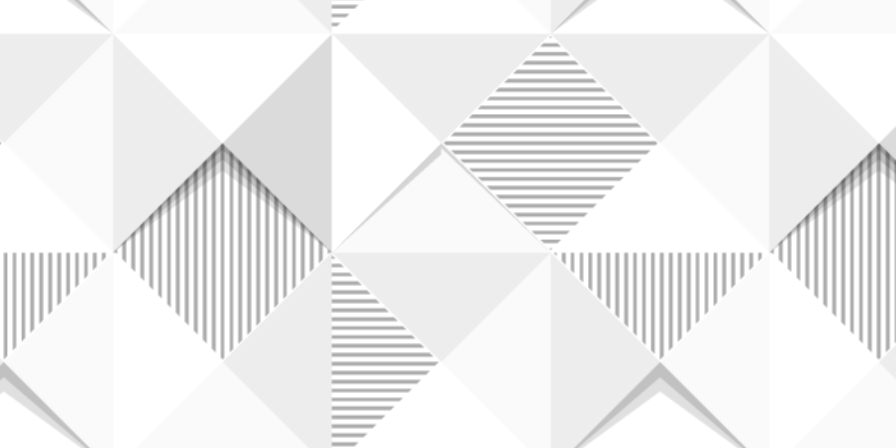
Reproduce this pattern procedurally as a Shadertoy shader.

```glsl
// Geometric wall pattern: a square grid whose cells are cut by both diagonals
// into four flat or striped triangles, repeating every 3 x 2 cells. Tapered
// chevron shadows lie under some apexes; supersampling smooths all edges.

#define CELL 0.4883               // cell side, in canvas heights
#define CORNER vec2(0.2526, 0.9245) // top left corner of the first cell
#define STRIPES 24.5              // stripes per cell
#define STRIPE_DUTY 0.43          // dark share of each stripe
#define STRIPE_GRAY 0.68
#define HALF_PHASE 0.2            // stripe shift in the half diamonds
#define EDGE 0.008                // pale seam beside striped triangles
#define SOFTNESS 0.0055           // filter width, in canvas heights
#define SAMPLES 5                 // subsamples per axis

// Triangle fills: a positive value is a flat gray
const float WHITE = 1.0;
const float PALE = 0.98;
const float SOFT = 0.929;
const float DEEP = 0.86;
const float HORZ = -1.0;
const float VERT = -2.0;

// Each cell lists its top, right, bottom and left triangle
const float FILLS[24] = float[24](
    WHITE, DEEP, VERT, SOFT,   SOFT, HORZ, PALE, WHITE,   SOFT, PALE, WHITE, HORZ,
    VERT, SOFT, PALE, WHITE,   SOFT, PALE, WHITE, HORZ,   VERT, PALE, WHITE, SOFT);

// Stripes across x, measured from the cell centre
float stripes(float x, float phase) {
    float offset = abs(fract(x * STRIPES - phase + 0.5) - 0.5);
    return offset < 0.5 * STRIPE_DUTY ? STRIPE_GRAY : WHITE;
}

// Band below the cell centre, depth deep at the apex, closing at the corners
float wedge(vec2 c, float depth) {
    return 1.0 - step(depth + abs(c.x) * (1.0 - 2.0 * depth), c.y);
}

// Shadow factor for the bottom triangle of a cell
float chevron(vec2 c, ivec2 id) {
    if (id == ivec2(0, 0))
        return (1.0 - 0.12 * wedge(c, 0.125)) * (1.0 - 0.15 * wedge(c, 0.075))
             * (1.0 - 0.18 * wedge(c, 0.03));
    if (id == ivec2(1, 0))
        return 1.0 - 0.15 * wedge(c, c.x < 0.0 ? 0.05 : 0.022);
    if (id == ivec2(2, 1))
        return (1.0 - 0.12 * wedge(c, 0.135)) * (1.0 - 0.14 * wedge(c, 0.07));
    return 1.0;
}

// q is in cells, with y pointing down
float pattern(vec2 q) {
    ivec2 id = ivec2(mod(floor(q), vec2(3.0, 2.0)));
    vec2 c = fract(q) - 0.5;
    vec2 a = abs(c);

    // Which of the four triangles holds the point
    int side = a.x > a.y ? (c.x > 0.0 ? 1 : 3) : (c.y > 0.0 ? 2 : 0);
    float fill = FILLS[(id.y * 3 + id.x) * 4 + side];
    bool shaded = side == 2 && id == ivec2(0, 0);

    float tone = fill;
    if (fill < 0.0) {
        bool halfDiamond = id.y == 1 && id.x > 0;
        float phase = halfDiamond ? HALF_PHASE : 0.0;
        tone = stripes(fill == HORZ ? c.y : c.x, phase);
        float seam = abs(a.x - a.y) * 0.7071;
        if (seam < EDGE && !shaded) tone = WHITE;
    }
    return side == 2 ? tone * chevron(c, id) : tone;
}

void mainImage(out vec4 fragColor, in vec2 fragCoord) {
    vec2 centre = fragCoord / iResolution.y;
    float width = max(SOFTNESS, 1.0 / iResolution.y);
    float sum = 0.0;
    for (int j = 0; j < SAMPLES; j++)
    for (int i = 0; i < SAMPLES; i++) {
        vec2 jitter = (vec2(i, j) + 0.5) / float(SAMPLES) - 0.5;
        vec2 p = centre + jitter * width;
        sum += pattern(vec2(p.x - CORNER.x, CORNER.y - p.y) / CELL);
    }
    fragColor = vec4(vec3(sum / float(SAMPLES * SAMPLES)), 1.0);
}
```
